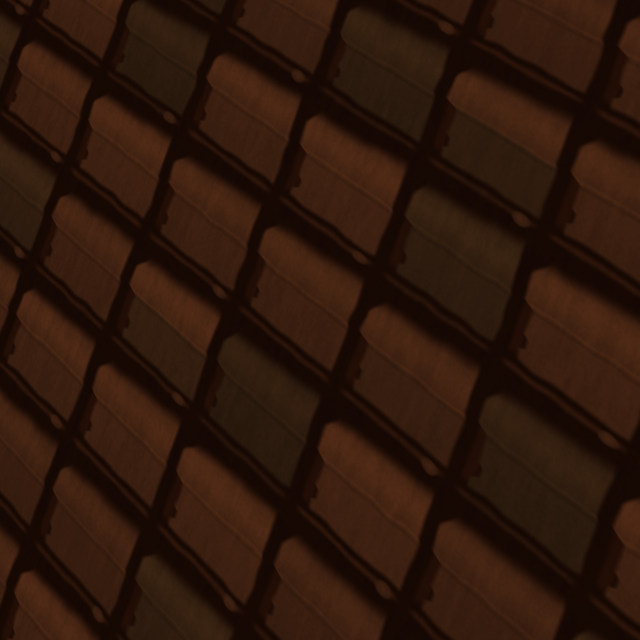
This texture is drawn by a Shadertoy shader. Its source:

```glsl
const vec3 SHADOW = vec3(0.085, 0.030, 0.011);
const vec3 UMBER = vec3(0.145, 0.058, 0.023);
const vec3 WARM_CLAY = vec3(0.250, 0.131, 0.068);
const vec3 GREY_CLAY = vec3(0.188, 0.114, 0.058);

float hash(vec2 p) {
    vec3 q = fract(vec3(p.xyx) * 0.1031);
    q += dot(q, q.yzx + 33.33);
    return fract((q.x + q.y) * q.z);
}

float noise(vec2 p) {
    vec2 i = floor(p), f = fract(p);
    f = f * f * (3.0 - 2.0 * f);
    return mix(mix(hash(i), hash(i + vec2(1, 0)), f.x),
               mix(hash(i + vec2(0, 1)), hash(i + vec2(1, 1)), f.x), f.y);
}

float fbm(vec2 p) {
    float sum = 0.0, gain = 0.5;
    for (int i = 0; i < 4; i++) {
        sum += gain * noise(p);
        p = p * 2.03 + 17.0;
        gain *= 0.5;
    }
    return sum;
}

// Soft interval from lo to hi
float band(float x, float lo, float hi, float soft) {
    return smoothstep(lo - soft, lo + soft, x) * (1.0 - smoothstep(hi - soft, hi + soft, x));
}

// Inverse perspective: x counts tile columns, y counts rows downward
vec2 roofCoords(vec2 p, vec2 origin, vec2 across, vec2 down, float taper) {
    vec2 d = p - origin;
    vec2 a = across + taper * p;
    float det = a.x * down.y - a.y * down.x;
    return vec2(d.x * down.y - d.y * down.x, a.x * d.y - a.y * d.x) / det;
}

// Clay tint of one tile; the roll and the pan weather separately
vec3 clayColor(vec2 id, float isPan) {
    float age = hash(id + 61.0) + 0.30 * (hash(id + 97.0) - 0.35) * isPan;
    float shade = 0.93 + 0.14 * hash(id + 23.0);
    return mix(WARM_CLAY, GREY_CLAY, smoothstep(0.50, 0.72, age)) * shade;
}

vec3 tileColor(vec2 f, vec2 id, vec2 roof) {
    float isPan = smoothstep(0.43, 0.49, f.y);
    vec3 clay = clayColor(id, isPan);

    // Outline: rounded roll, recessed pan with a chipped notch
    float left = mix(0.055, 0.145, isPan) + 0.09 * (1.0 - smoothstep(0.10, 0.27, f.y));
    left += 0.035 * band(f.y, 0.69, 0.78, 0.02);
    float right = 0.945 + 0.02 * isPan;
    float top = 0.15 - 0.06 * f.x;
    float body = band(f.x, left, right, 0.022)
               * smoothstep(top - 0.06, top + 0.07, f.y)
               * (1.0 - smoothstep(0.84, 0.89, f.y));

    // Rounded light on the roll, a thin ridge, then the flat pan
    float rollLight = 0.92 + 0.22 * exp(-pow((f.y - 0.28) / 0.13, 2.0));
    float panLight = 0.93 - 0.05 * smoothstep(0.5, 0.85, f.y);
    float light = mix(rollLight, panLight, isPan);
    light += 0.13 * band(f.y, 0.448, 0.468, 0.012);
    light -= 0.12 * band(f.y, 0.485, 0.505, 0.015);

    // Dim side step and lower rim
    vec3 color = SHADOW;
    float step1 = band(f.x, 0.075, 0.16, 0.025) * band(f.y, 0.42, 0.84, 0.04);
    color = mix(color, UMBER, 0.8 * step1);
    float rim = band(f.y, 0.915, 0.955, 0.022) * band(f.x, 0.08, 0.95, 0.05);
    color = mix(color, mix(UMBER, clay, 0.40), 0.85 * rim);
    color = mix(color, clay * light, body);

    // Clip on alternate tiles, shifted on the lower rows
    float line = id.y + 1.0;
    float hasClip = 1.0 - mod(id.x + line + step(1.5, line), 2.0);
    float knob = length((f - vec2(0.85, 0.945)) / vec2(0.075, 0.050));
    float knobMask = hasClip * (1.0 - smoothstep(0.65, 1.15, knob));
    color = mix(color, WARM_CLAY * (1.05 - 0.25 * knob), 0.85 * knobMask);

    // Streaks down the slope and fine grain
    float streaks = fbm(roof * vec2(22.0, 5.0) + 40.0) - 0.47;
    float grain = noise(roof * 55.0 + 80.0) - 0.5;
    return color * (1.0 + 0.20 * streaks + 0.07 * grain);
}

void mainImage(out vec4 fragColor, in vec2 fragCoord) {
    vec2 p = fragCoord / iResolution.xy;
    p.y = 1.0 - p.y;
    vec2 roof = roofCoords(p, vec2(0.423, 0.3125), vec2(0.1234, 0.0908),
                           vec2(-0.0635, 0.170), 0.0638);

    // Uneven edges
    vec2 wobble = vec2(noise(roof * 7.0 + 50.0), noise(roof * 7.0 + 90.0)) - 0.5;
    vec2 bent = roof + 0.025 * wobble;
    vec2 id = floor(bent);
    fragColor = vec4(tileColor(bent - id, id, roof), 1.0);
}
```
